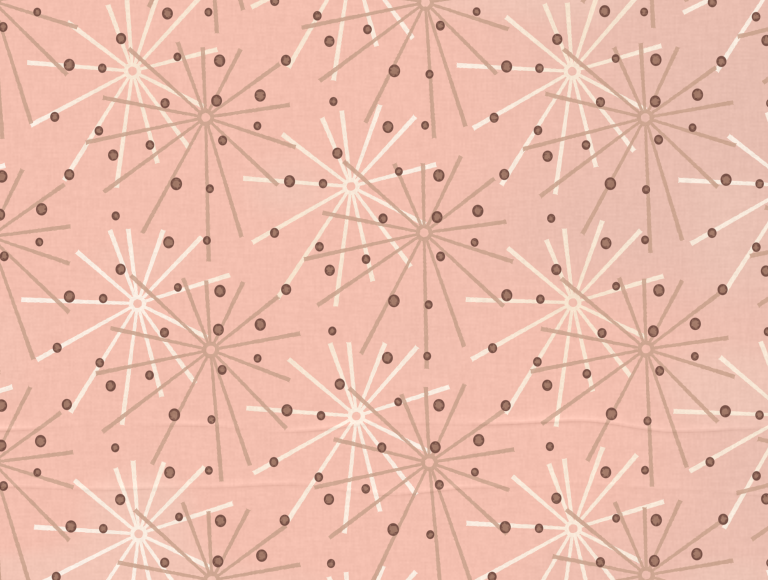
Write a WebGL 1 fragment shader that draws this pattern.

```glsl
precision highp float;
// Atomic-age wallpaper: staggered cream and tan starbursts with brown dots on worn pink paper.
uniform vec2 u_resolution;

// All lengths are fractions of the canvas height.
const float TAU = 6.28319;
const vec2 CELL = vec2(0.3765, 0.3966);
const vec2 ORIGIN = vec2(0.2345, 0.876);
const vec2 TAN_OFFSET = vec2(0.126, -0.08);
const vec2 DOT_GRID = vec2(4.0, 5.0);
const float MAX_REACH = 0.29;

float hash(vec2 p) {
  return fract(sin(dot(p, vec2(127.1, 311.7))) * 43758.5);
}

vec2 hash2(vec2 p) {
  return vec2(hash(p), hash(p + 17.3));
}

float noise(vec2 p) {
  vec2 i = floor(p), f = fract(p);
  f = f * f * (3.0 - 2.0 * f);
  return mix(mix(hash(i), hash(i + vec2(1.0, 0.0)), f.x),
             mix(hash(i + vec2(0.0, 1.0)), hash(i + 1.0), f.x), f.y);
}

float fill(float d, float blur) {
  return 1.0 - smoothstep(-blur, blur, d);
}

// Blunt brush stroke from the origin, a little wider at its outer end.
float rayDistance(vec2 p, float angle, float reach, float halfWidth) {
  vec2 dir = vec2(cos(angle), sin(angle));
  float along = dot(p, dir);
  float across = abs(dir.x * p.y - dir.y * p.x);
  float w = halfWidth * mix(0.7, 1.1, clamp(along / reach, 0.0, 1.0));
  return max(across - w, max(along - reach, -along));
}

// Uneven rays, longest toward the lower left, around a ring-shaped hub.
float starDistance(vec2 p, vec2 id, float rays, float turn, float bunch,
                   float reach, float lean, float stretch, float halfWidth) {
  float r = length(p);
  if (r > MAX_REACH) return 1.0;
  float d = r - 0.015;
  for (int i = 0; i < 14; i++) {
    float n = float(i);
    if (n >= rays) break;
    float a = turn + TAU * n / rays;
    a += bunch * sin(2.0 * a) + 0.16 * (hash(vec2(n, rays)) - 0.5);
    a += 0.07 * (hash(id + n * 3.7) - 0.5);
    float size = 1.0 + lean * cos(a - 4.1) + stretch * cos(2.0 * (a - 4.0));
    size += 0.24 * (hash(vec2(n + 5.0, rays)) - 0.5);
    size += 0.12 * (hash(id + n * 5.1) - 0.5);
    d = min(d, rayDistance(p, a, reach * size, halfWidth));
  }
  return max(d, 0.0075 - r);
}

// Distance to the nearest cream star (x) and tan star (y).
vec2 starField(vec2 p) {
  vec2 best = vec2(1.0);
  float column = floor((p.x - ORIGIN.x) / CELL.x + 0.5);
  for (int i = -1; i <= 1; i++) {
    float c = column + float(i);
    float shift = 0.5 * mod(c, 2.0);
    float row = floor((p.y - ORIGIN.y) / CELL.y - shift + 0.5);
    for (int j = -1; j <= 1; j++) {
      vec2 id = vec2(c, row + float(j));
      vec2 center = ORIGIN + CELL * (id + vec2(0.0, shift));
      vec2 q = p - center - 0.012 * (hash2(id) - 0.5);
      best.x = min(best.x, starDistance(q, id, 13.0, 0.17, 0.19, 0.165, 0.2, 0.17, 0.0038));
      best.y = min(best.y, starDistance(q - TAN_OFFSET, id + 40.0, 14.0, 0.2, 0.04,
                                        0.18, 0.3, 0.06, 0.0034));
    }
  }
  return best;
}

float hubDistance(vec2 q, vec2 hub) {
  return length((fract(q - hub / CELL + 0.5) - 0.5) * CELL);
}

// Scattered dots: signed distance (x) and radius (y).
vec2 dotField(vec2 p) {
  vec2 q = (p - ORIGIN) / CELL;
  q.y -= 0.5 * mod(floor(q.x), 2.0);
  vec2 id = floor(q * DOT_GRID);
  vec2 kind = mod(id, DOT_GRID);
  vec2 center = id + 0.5 + 0.6 * (hash2(kind + 2.0) - 0.5) + 0.06 * (hash2(id) - 0.5);
  center /= DOT_GRID;
  float radius = mix(0.0065, 0.0108, hash(kind + 9.0));
  float hubGap = min(hubDistance(center, vec2(0.0)), hubDistance(center, TAN_OFFSET));
  radius *= step(0.028, hubGap);
  vec2 v = (q - center) * CELL * vec2(1.06, 0.96);
  return vec2(length(v) - radius + step(radius, 0.0), radius);
}

// Wavy horizontal fold: lit above, shaded below.
float crease(vec2 p, float height, float seed) {
  float d = p.y - height - 0.025 * (noise(vec2(p.x * 6.0, seed)) - 0.5);
  float strength = noise(vec2(p.x * 9.0, seed + 4.0));
  return strength * (exp(-abs(d - 0.006) * 160.0) - 1.3 * exp(-abs(d) * 350.0));
}

// Pink paper, duller and paler in patches toward the right.
vec3 paper(vec2 p, float across) {
  float cloud = noise(p * vec2(3.0, 5.0) + 3.0);
  float dull = smoothstep(0.55, 1.15, across + 0.5 * (cloud - 0.5));
  vec3 color = mix(vec3(0.955, 0.748, 0.685), vec3(0.89, 0.74, 0.69), dull * 0.75);
  float pale = smoothstep(0.6, 0.9, noise(p * vec2(4.0, 9.0) + 21.0));
  return mix(color, vec3(0.94, 0.8, 0.74), pale * 0.45);
}

void main() {
  vec2 p = gl_FragCoord.xy / u_resolution.y;
  float blur = 0.8 / u_resolution.y;
  float grain = noise(p * 330.0) - 0.5;
  vec2 stars = starField(p) + 0.0012 * grain;
  vec2 spot = dotField(p);

  vec3 color = paper(p, gl_FragCoord.x / u_resolution.x);
  vec3 cream = mix(vec3(0.99, 0.96, 0.93), vec3(0.97, 0.9, 0.81), noise(p * 4.0));
  color = mix(color, cream, fill(stars.x, blur) * (0.93 + 0.14 * grain));
  color = mix(color, vec3(0.79, 0.635, 0.55), fill(stars.y, blur) * (0.88 + 0.2 * grain));

  // Dots have a dark rim and a lighter, speckled middle.
  float rim = smoothstep(-0.006, -0.001, spot.x + 0.004 * grain);
  vec3 brown = mix(vec3(0.64, 0.48, 0.41), vec3(0.46, 0.31, 0.27), rim);
  color = mix(color, brown, fill(spot.x, blur));

  // Wear: folds and fine woven grain.
  float folds = crease(p, 0.262, 1.0) + 0.7 * crease(p, 0.155, 8.0)
              + 0.5 * crease(p, 0.49, 15.0) * smoothstep(0.8, 1.2, p.x);
  float weave = noise(p * vec2(60.0, 300.0)) + noise(p * vec2(300.0, 60.0)) - 1.0;
  color += 0.07 * folds + 0.018 * weave + 0.015 * grain;
  gl_FragColor = vec4(clamp(color, 0.0, 1.0), 1.0);
}
```
